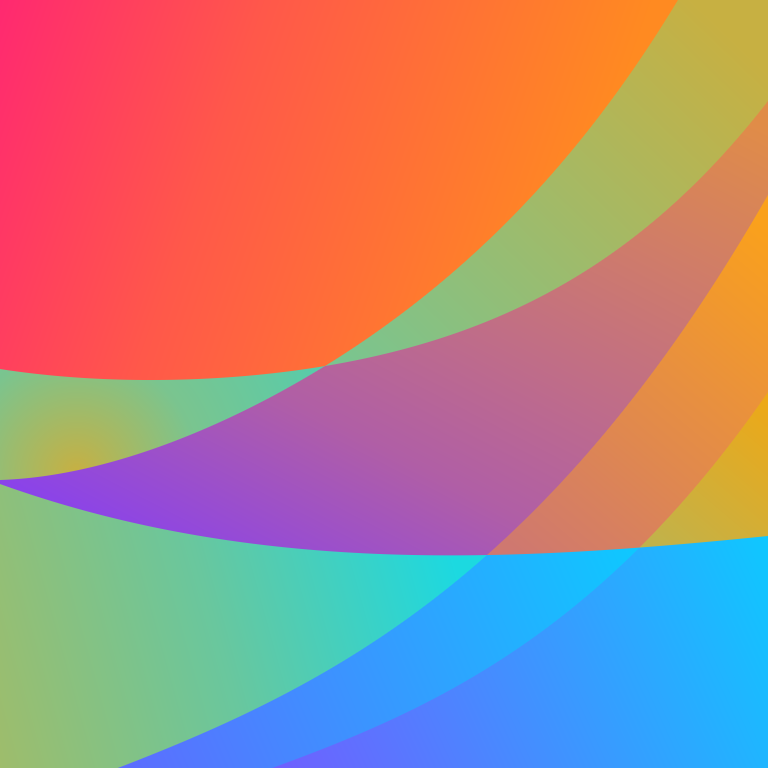
Write a WebGL 1 fragment shader that draws this background.

```glsl
precision highp float;
uniform vec2 u_resolution;

// Edge curves: start height at x = 0, then coefficients of x, x^2, x^3, x^4
const float RISE_START = 0.375;
const vec4 RISE = vec4(0.0333, 0.9986, -0.8832, 0.6999);
const float BOWL_START = 0.5195;
const vec4 BOWL = vec4(-0.1547, 0.4762, -0.3841, 0.4116);
const float BASE_START = 0.3698;
const vec4 BASE = vec4(-0.3589, 0.4134, -0.1222, 0.0);
const float SWEEP_START = -0.0575;
const vec4 SWEEP = vec4(0.3756, -0.0845, 0.5126, 0.0);
const float LOW_SWEEP_START = -0.14;
const vec4 LOW_SWEEP = vec4(0.5136, -0.5818, 0.6977, 0.0);

// Palette
const vec3 PINK = vec3(1.0, 0.16, 0.44);
const vec3 CORAL = vec3(1.0, 0.345, 0.29);
const vec3 TANGERINE = vec3(1.0, 0.54, 0.13);
const vec3 GOLD = vec3(0.78, 0.69, 0.26);
const vec3 SAGE = vec3(0.48, 0.77, 0.56);
const vec3 SEAFOAM = vec3(0.34, 0.80, 0.67);
const vec3 VIOLET = vec3(0.54, 0.26, 0.92);
const vec3 ORCHID = vec3(0.69, 0.37, 0.65);
const vec3 COPPER = vec3(0.88, 0.55, 0.28);
const vec3 ROSE_CLAY = vec3(0.81, 0.47, 0.44);
const vec3 AMBER = vec3(0.98, 0.63, 0.11);
const vec3 OLIVE = vec3(0.75, 0.70, 0.30);
const vec3 HONEY = vec3(0.93, 0.66, 0.09);
const vec3 MOSS = vec3(0.62, 0.74, 0.42);
const vec3 JADE = vec3(0.41, 0.78, 0.62);
const vec3 TURQUOISE = vec3(0.11, 0.85, 0.88);
const vec3 INDIGO = vec3(0.43, 0.38, 1.0);
const vec3 CORNFLOWER = vec3(0.36, 0.43, 1.0);
const vec3 SKY = vec3(0.06, 0.78, 1.0);

// Left glow
const vec2 GLOW_CENTER = vec2(0.10, 0.385);
const float GLOW_RADIUS = 0.35;

// Progress of p from one point to another, limited to 0..1
float along(vec2 p, vec2 from, vec2 to) {
  vec2 axis = to - from;
  return clamp(dot(p - from, axis) / dot(axis, axis), 0.0, 1.0);
}

vec3 ramp(float t, vec3 first, vec3 middle, vec3 last, float stop) {
  vec3 color = mix(first, middle, clamp(t / stop, 0.0, 1.0));
  return mix(color, last, clamp((t - stop) / (1.0 - stop), 0.0, 1.0));
}

// Smooth coverage of the area above a polynomial curve
float above(vec2 p, float start, vec4 k) {
  float x = p.x;
  float height = start + x * (k.x + x * (k.y + x * (k.z + x * k.w)));
  float slope = k.x + x * (2.0 * k.y + x * (3.0 * k.z + x * 4.0 * k.w));
  float dist = (p.y - height) / sqrt(1.0 + slope * slope);
  return clamp(0.5 + dist * min(u_resolution.x, u_resolution.y), 0.0, 1.0);
}

void main() {
  vec2 p = gl_FragCoord.xy / u_resolution;

  // Gradient fills
  vec3 sunset = ramp(along(p, vec2(0.0, 1.0), vec2(0.757, 0.735)),
                     PINK, CORAL, TANGERINE, 0.41);
  vec3 leftLeaf = ramp(distance(p, GLOW_CENTER) / GLOW_RADIUS,
                       GOLD, SAGE, SEAFOAM, 0.45);
  vec3 rightLeaf = mix(SAGE, GOLD, along(p, vec2(0.45, 0.53), vec2(0.9, 1.0)));
  vec3 plum = ramp(along(p, vec2(0.0, 0.37), vec2(0.40, 1.144)),
                   VIOLET, ORCHID, COPPER, 0.31);
  vec3 ember = mix(ROSE_CLAY, AMBER, along(p, vec2(0.66, 0.29), vec2(1.0, 0.70)));
  vec3 honey = mix(OLIVE, HONEY, along(p, vec2(0.84, 0.29), vec2(1.0, 0.48)));
  vec3 lagoon = ramp(along(p, vec2(0.0), vec2(0.619, 0.172)),
                     MOSS, JADE, TURQUOISE, 0.5);
  vec3 stream = mix(CORNFLOWER, SKY, along(p, vec2(0.17, 0.0), vec2(0.82, 0.28)));
  vec3 sea = mix(INDIGO, SKY, along(p, vec2(0.37, 0.0), vec2(1.0, 0.29)));

  // Coverage of each edge
  float rise = above(p, RISE_START, RISE);
  float bowl = above(p, BOWL_START, BOWL);
  float base = above(p, BASE_START, BASE);
  float sweep = above(p, SWEEP_START, SWEEP);
  float lowSweep = above(p, LOW_SWEEP_START, LOW_SWEEP);

  // Layers on either side of the base curve
  vec3 lower = mix(mix(sea, stream, lowSweep), lagoon, sweep);
  vec3 middle = mix(mix(honey, ember, lowSweep), plum, sweep);
  vec3 color = mix(lower, middle, base);

  // Leaves and sky, split by the crossing curves
  vec3 underRise = mix(color, rightLeaf, bowl);
  vec3 overRise = mix(leftLeaf, sunset, bowl);
  gl_FragColor = vec4(mix(underRise, overRise, rise), 1.0);
}
```
